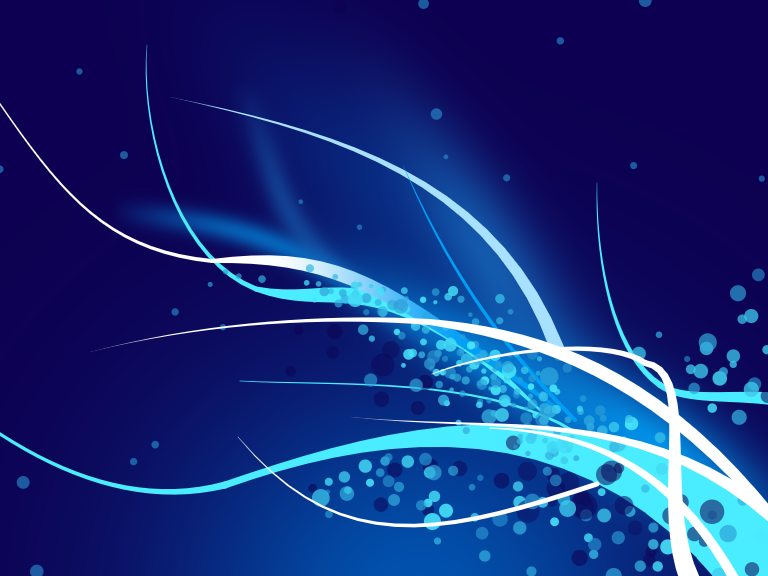
Write a WebGL 1 fragment shader that draws this background.

```glsl
precision highp float;
// Tapered white and aqua ribbons with drifting bubbles over a glowing navy backdrop.

uniform vec2 u_resolution;

#define CANVAS vec2(7.68, 5.76)
#define SEGMENTS 18
#define BUBBLE_LAYERS 5
#define NAVY vec3(0.05, 0.0, 0.32)
#define BLUE vec3(0.0, 0.34, 0.7)
#define STEEL vec3(0.1, 0.43, 0.75)
#define AZURE vec3(0.0, 0.62, 0.96)
#define AQUA vec3(0.29, 0.93, 1.0)
#define PALE vec3(0.66, 0.88, 1.0)
#define WHITE vec3(1.0)

float pixel; // size of one pixel in canvas units
vec2 p;      // current point, y down from the top
vec3 col;    // colour painted so far

vec2 hash2(vec2 q) {
  return fract(sin(vec2(dot(q, vec2(127.1, 311.7)), dot(q, vec2(269.5, 183.3)))) * 43758.5);
}

// Distance to a cubic through four points, and the parameter there.
vec2 nearest(vec4 ab, vec4 cd) {
  vec2 a = ab.xy, b = ab.zw, c = cd.xy, d = cd.zw;
  vec2 h1 = (18.0 * b - 5.0 * a - 9.0 * c + 2.0 * d) / 6.0;
  vec2 h2 = (18.0 * c - 5.0 * d - 9.0 * b + 2.0 * a) / 6.0;
  vec2 best = vec2(100.0, 0.0), start = a;
  for (int i = 1; i <= SEGMENTS; i++) {
    float t = float(i) / float(SEGMENTS), s = 1.0 - t;
    vec2 end = s * s * s * a + 3.0 * s * t * (s * h1 + t * h2) + t * t * t * d;
    vec2 edge = end - start;
    float k = clamp(dot(p - start, edge) / dot(edge, edge), 0.0, 1.0);
    float dist = length(p - start - edge * k);
    if (dist < best.x) best = vec2(dist, (float(i) - 1.0 + k) / float(SEGMENTS));
    start = end;
  }
  return best;
}

// Paints a curve whose half width follows a quadratic profile.
void ribbon(vec3 color, vec4 ab, vec4 cd, vec3 w) {
  vec2 n = nearest(ab, cd);
  float h = mix(mix(w.x, w.y, n.y), mix(w.y, w.z, n.y), n.y);
  float cover = clamp(0.5 + (h - n.x) / pixel, 0.0, 1.0);
  col = mix(col, color, cover * min(2.0 * h / pixel, 1.0));
}

// Paints a soft streak that fades at both ends.
void wisp(vec3 color, float amount, vec4 ab, vec4 cd, float width) {
  vec2 n = nearest(ab, cd);
  float fade = 4.0 * n.y * (1.0 - n.y);
  col = mix(col, color, amount * fade * exp(-n.x * n.x / (width * width)));
}

// Rotated elliptical falloff: center in xy, size in zw.
float blob(vec2 q, vec4 place, float angle) {
  float c = cos(angle), s = sin(angle);
  q = mat2(c, -s, s, c) * (q - place.xy) / place.zw;
  return exp(-dot(q, q));
}

void glow(vec3 color, float amount, vec4 place, float angle) {
  col = mix(col, color, amount * blob(p, place, angle));
}

// One jittered disc per turned grid cell: center, coverage, random value.
vec4 bubble(float cell, float seed) {
  float c = cos(seed), s = sin(seed);
  mat2 turn = mat2(c, s, -s, c);
  vec2 shift = vec2(seed * 7.0), g = turn * p / cell + shift, id = floor(g);
  vec2 rnd = hash2(id + seed);
  vec2 center = id + 0.5 + (rnd - 0.5) * 0.36;
  float radius = mix(0.15, 0.32, hash2(id.yx + shift).x);
  float cover = clamp(0.5 + (radius - length(g - center)) * cell / pixel, 0.0, 1.0);
  return vec4((center - shift) * cell * turn, cover, fract(rnd.x * 13.0 + rnd.y * 7.0));
}

// Where bubbles gather: along the stream, in large clusters, and as dark discs.
float stream(vec2 q) {
  return blob(q, vec4(5.05, 3.88, 1.1, 0.32), 0.5);
}
float spray(vec2 q) {
  return stream(q) + blob(q, vec4(3.7, 2.95, 0.85, 0.13), 0.12);
}
float swarm(vec2 q) {
  return stream(q) + 0.7 * (blob(q, vec4(7.2, 3.7, 0.65, 0.5), 0.0)
    + blob(q, vec4(3.9, 4.88, 0.65, 0.28), 0.2) + blob(q, vec4(5.7, 5.15, 1.5, 0.4), 0.25));
}
float shade(vec2 q) {
  return blob(q, vec4(3.5, 3.75, 0.7, 0.35), 0.0) + blob(q, vec4(5.9, 5.1, 1.6, 0.5), 0.2);
}

void main() {
  vec2 uv = gl_FragCoord.xy / u_resolution;
  p = vec2(uv.x, 1.0 - uv.y) * CANVAS;
  pixel = CANVAS.y / u_resolution.y;
  col = NAVY;

  // Backdrop glows
  glow(BLUE, 0.95, vec4(4.2, 6, 2.5, 2.3), 0.0);
  glow(STEEL, 0.8, vec4(4.9, 2.6, 1.6, 0.46), 1.0);
  glow(BLUE, 0.4, vec4(3.7, 1.9, 1.8, 0.7), 0.85);
  glow(AZURE, 0.65, vec4(4.8, 3.55, 1.4, 0.32), 0.6);
  glow(AZURE, 0.9, vec4(6.6, 4.5, 1.4, 0.45), 0.6);
  wisp(AZURE, 0.6, vec4(1.1, 2.1, 2.2, 2.27), vec4(3.2, 2.65, 4.6, 3.6), 0.13);
  wisp(STEEL, 0.5, vec4(2.4, 0.8, 2.75, 1.8), vec4(3.2, 2.55, 4.4, 3.5), 0.14);

  // Rear ribbons
  ribbon(WHITE, vec4(0, 1.04, 0.6, 1.83), vec4(1.25, 2.36, 2.12, 2.61), vec3(0.007, 0.011, 0.02));
  ribbon(AQUA, vec4(1.47, 0.45, 1.54, 1.38), vec4(1.9, 2.3, 2.56, 2.89), vec3(0.003, 0.012, 0.025));
  ribbon(AQUA, vec4(2.56, 2.89, 3.3, 2.95), vec4(4.1, 3.12, 5.4, 4.1), vec3(0.025, 0.14, 0.01));
  vec3 fading = mix(WHITE, AZURE, smoothstep(2.6, 4.8, p.x));
  ribbon(fading, vec4(2.12, 2.61, 3.2, 2.68), vec4(4.2, 3.14, 5.6, 4.1), vec3(0.02, 0.13, 0.01));
  ribbon(PALE, vec4(1.7, 0.97, 3.3, 1.4), vec4(4.65, 2.15, 5.57, 3.48), vec3(0.001, 0.02, 0.07));
  ribbon(AZURE, vec4(4.03, 1.65, 4.45, 2.5), vec4(5, 3.34, 5.75, 4.2), vec3(0.002, 0.02, 0.02));
  ribbon(AQUA, vec4(5.97, 1.83, 6.02, 2.62), vec4(6.22, 3.35, 6.6, 3.85), vec3(0.003, 0.012, 0.03));
  ribbon(AQUA, vec4(6.6, 3.85, 6.9, 3.95), vec4(7.3, 3.97, 7.75, 3.99), vec3(0.03, 0.04, 0.065));
  ribbon(AQUA, vec4(2.4, 3.81, 3.5, 3.84), vec4(4.7, 3.95, 5.75, 4.32), vec3(0.004, 0.008, 0.015));

  // Broad aqua wave
  ribbon(AQUA, vec4(0, 4.34, 0.75, 4.73), vec4(1.5, 4.91, 2.25, 4.85), vec3(0.016, 0.018, 0.035));
  ribbon(AQUA, vec4(2.25, 4.85, 3.9, 4.42), vec4(5.7, 4.5, 7.5, 5.55), vec3(0.035, 0.02, 0.42));

  // Bubbles, small to large
  for (int i = 0; i < BUBBLE_LAYERS; i++) {
    float n = float(i), cell = 0.13 + 0.04 * n;
    vec4 dark = bubble(cell + 0.14, n + 0.6);
    col = mix(col, mix(NAVY, BLUE, dark.w), 0.55 * dark.z * step(dark.w, 0.3 * shade(dark.xy)));
    vec4 lit = bubble(cell, n + 1.3);
    float crowd = i < 2 ? spray(lit.xy) : 0.7 * swarm(lit.xy), tone = fract(lit.w * 17.0);
    col = mix(col, mix(STEEL, AQUA, 0.3 + 0.7 * tone), (0.6 + 0.3 * tone) * lit.z * step(lit.w, crowd));
  }

  // Front white ribbons
  ribbon(WHITE, vec4(0.9, 3.52, 2.1, 3.29), vec4(3.25, 3.2, 4.3, 3.22), vec3(0.001, 0.01, 0.03));
  ribbon(WHITE, vec4(4.3, 3.22, 5.4, 3.46), vec4(6.55, 4.05, 7.75, 5.2), vec3(0.03, 0.09, 0.05));
  ribbon(WHITE, vec4(4.32, 3.74, 5.1, 3.54), vec4(5.9, 3.49, 6.45, 3.63), vec3(0.004, 0.02, 0.03));
  ribbon(WHITE, vec4(6.45, 3.63, 6.73, 4.05), vec4(6.75, 4.9, 6.9, 5.8), vec3(0.03, 0.05, 0.1));
  ribbon(WHITE, vec4(3.5, 4.17, 5, 4.25), vec4(6.4, 4.45, 7.75, 5.18), vec3(0.001, 0.015, 0.07));
  ribbon(WHITE, vec4(4.9, 4.28, 5.9, 4.46), vec4(6.7, 4.95, 7.35, 5.8), vec3(0.005, 0.04, 0.05));
  ribbon(WHITE, vec4(2.38, 4.37, 3.4, 5.14), vec4(4.55, 5.22, 5.97, 4.84), vec3(0.003, 0.02, 0.025));

  gl_FragColor = vec4(col, 1.0);
}
```
